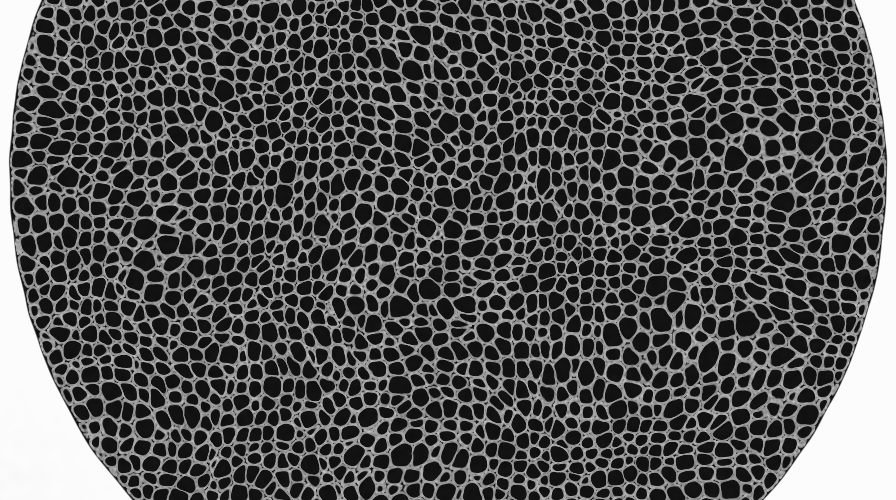
Give the GLSL for this pattern, as a Shadertoy shader.

```glsl
// A dark disc on white paper, packed with pen-drawn rounded cells.
// The cells are a weighted Voronoi diagram: a soft minimum of the distances
// to all borders rounds each cell and leaves dark gaps where corners meet.

const float CELLS = 32.0;      // cells per canvas height
const float ROUNDING = 0.12;   // softness of the corners, in cells

vec2 hash2(vec2 p) {
    p = vec2(dot(p, vec2(127.1, 311.7)), dot(p, vec2(269.5, 183.3)));
    return fract(sin(p) * 43758.545);
}

float gradientNoise(vec2 p) {
    vec2 i = floor(p), f = fract(p);
    vec2 u = f * f * f * (f * (f * 6.0 - 15.0) + 10.0);
    vec2 e = vec2(0.0, 1.0);
    float a = dot(hash2(i) * 2.0 - 1.0, f);
    float b = dot(hash2(i + e.yx) * 2.0 - 1.0, f - e.yx);
    float c = dot(hash2(i + e.xy) * 2.0 - 1.0, f - e.xy);
    float d = dot(hash2(i + e.yy) * 2.0 - 1.0, f - e.yy);
    return mix(mix(a, b, u.x), mix(c, d, u.x), u.y);
}

// Site position in xy, weight in z: a few sites are much heavier
vec3 cellSite(vec2 id) {
    float size = hash2(id + 71.3).x;
    return vec3(id + 0.16 + 0.68 * hash2(id), 0.1 * size + 0.36 * pow(size, 6.0));
}

// Positive inside the disc, in canvas heights
float discDepth(vec2 p) {
    vec2 v = (p - vec2(0.896, 0.649)) / vec2(0.877, 0.935);
    return (1.0 - length(v)) * 0.9 + 0.004 * gradientNoise(p * 14.0);
}

// Rounded depth inside the nearest cell (x) and a random value for it (y)
vec2 cellDepth(vec2 q, float rimDepth) {
    vec2 base = floor(q);
    vec3 nearest = vec3(0.0);
    vec2 nearestId = base;
    float best = 1e5;
    for (int y = -2; y <= 2; y++)
    for (int x = -2; x <= 2; x++) {
        vec2 id = base + vec2(x, y);
        vec3 site = cellSite(id);
        vec2 r = site.xy - q;
        float power = dot(r, r) - site.z;
        if (power < best) { best = power; nearest = site; nearestId = id; }
    }

    // The rim counts as one more border
    float sum = exp(-max(rimDepth, -1.0) / ROUNDING);
    for (int y = -2; y <= 2; y++)
    for (int x = -2; x <= 2; x++) {
        vec2 id = base + vec2(x, y);
        if (id == nearestId) continue;
        vec3 site = cellSite(id);
        vec2 r = site.xy - q;
        float border = (dot(r, r) - site.z - best) / (2.0 * distance(site.xy, nearest.xy));
        sum += exp(-border / ROUNDING);
    }
    return vec2(-ROUNDING * log(sum), hash2(nearestId + 19.7).y);
}

void mainImage(out vec4 fragColor, in vec2 fragCoord) {
    vec2 p = fragCoord / iResolution.y;
    float pixel = 1.0 / iResolution.y;
    float depth = discDepth(p);
    float grain = gradientNoise(p * 150.0);

    // Slow warp tilts the cells by region and packs the middle more tightly
    vec2 warp = vec2(gradientNoise(p * 3.5), gradientNoise(p * 3.5 + 17.0));
    vec2 q = p * CELLS + 2.0 * warp + 0.2 * gradientNoise(p * 40.0);
    q.x += sin((p.x - 0.8) * 3.0);
    vec2 cell = cellDepth(q, (depth - 0.004) * CELLS);

    // Thin, rough pen outline along each cell border
    float soft = max(0.03, 0.5 * pixel * CELLS);
    float roughDepth = cell.x + 0.04 * grain;
    float inner = 0.035 + 0.03 * cell.y;
    float outline = smoothstep(-0.085 - soft, -0.085 + soft, roughDepth)
                  * (1.0 - smoothstep(inner - soft, inner + soft, roughDepth));

    // Grainy strokes over uneven black ink
    float ink = 0.07 + 0.02 * gradientNoise(p * 60.0);
    float stroke = 0.56 + 0.08 * cell.y + 0.25 * grain;
    float disc = mix(ink, stroke, outline);

    // Paper, faintly smudged near the lower left
    float paper = 0.99 - 0.03 * exp(-9.0 * length(p)) * (0.6 + gradientNoise(p * 30.0));
    float shade = mix(paper, disc, smoothstep(-pixel, pixel, depth));
    fragColor = vec4(vec3(shade), 1.0);
}
```
